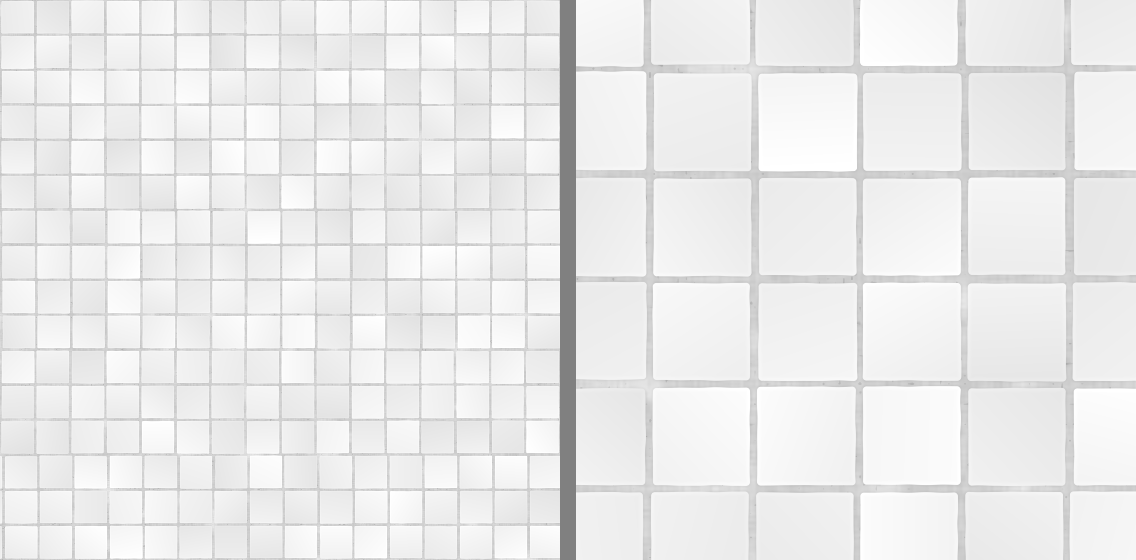
Left, the full canvas; right, a detail of the centre.
Reproduce this pattern procedurally as a WebGL 2 fragment shader.

```glsl
#version 300 es
precision highp float;

#define TILES 16.0
#define GROUT_WIDTH 0.068
#define CORNER_RADIUS 0.035
#define EDGE_WOBBLE 0.010
#define TILE_JITTER 0.009
#define TONE_DARK 0.908
#define TONE_LIGHT 0.980
#define GRADIENT_AMOUNT 0.055
#define GROUT_TONE 0.815
#define GROUT_WEAR 0.075

uniform vec2 u_resolution;
out vec4 fragColor;

float hash(vec2 p) {
    return fract(sin(dot(p, vec2(127.1, 311.7))) * 43758.5453);
}

float valueNoise(vec2 p) {
    vec2 cell = floor(p);
    vec2 f = fract(p);
    f = f * f * (3.0 - 2.0 * f);
    float low = mix(hash(cell), hash(cell + vec2(1.0, 0.0)), f.x);
    float high = mix(hash(cell + vec2(0.0, 1.0)), hash(cell + 1.0), f.x);
    return mix(low, high, f.y);
}

float roundedBox(vec2 p, vec2 halfSize, float radius) {
    vec2 d = abs(p) - halfSize + radius;
    return length(max(d, 0.0)) + min(max(d.x, d.y), 0.0) - radius;
}

// Groups of rows are laid as sheets, each shifted a little sideways
float sheetShift(float row) {
    float lowest = 1.0 - step(3.0, row);
    float middle = step(6.0, row) - step(10.0, row);
    return 0.01 + 0.09 * lowest + 0.025 * middle;
}

// Soft linear gradient with its own tone and direction per tile
float tileTone(vec2 id, vec2 p) {
    float base = mix(TONE_DARK, TONE_LIGHT, hash(id + 3.7));
    float angle = 6.2832 * hash(id + 19.3);
    vec2 direction = vec2(0.75 * cos(angle), sin(angle));
    float strength = GRADIENT_AMOUNT * mix(0.4, 1.0, hash(id + 41.9));
    return base + strength * dot(p, direction);
}

// Mottled cement with fine streaks, pale scuffs and a few dark pits
float groutTone(vec2 p) {
    float mottle = valueNoise(p * 3.0) - 0.5;
    float streaks = valueNoise(p * vec2(9.0, 34.0)) + valueNoise(p * vec2(34.0, 9.0)) - 1.0;
    float scuffs = smoothstep(0.68, 0.95, valueNoise(p * 2.3 + 57.0));
    float pits = smoothstep(0.86, 0.97, valueNoise(p * 26.0 + 11.0));
    return GROUT_TONE + GROUT_WEAR * (0.5 * mottle + 0.5 * streaks + 0.8 * scuffs - 1.2 * pits);
}

void main() {
    vec2 grid = gl_FragCoord.xy / u_resolution * TILES;
    float pixel = TILES / min(u_resolution.x, u_resolution.y);

    // Tile index and position inside the tile
    grid.y -= 0.01;
    vec2 surface = grid;
    grid.x -= sheetShift(floor(grid.y));
    vec2 id = floor(grid);
    vec2 p = fract(grid) - 0.5;

    // Slightly uneven placement, size and edges
    vec2 jitter = vec2(hash(id + 7.1), hash(id + 13.5)) - 0.5;
    vec2 sizeJitter = vec2(hash(id + 23.9), hash(id + 31.3)) - 0.5;
    vec2 halfSize = vec2(0.5 - 0.5 * GROUT_WIDTH) + sizeJitter * TILE_JITTER;
    float wobble = (valueNoise(surface * 6.0) - 0.5) * EDGE_WOBBLE;
    float d = roundedBox(p - jitter * 2.0 * TILE_JITTER, halfSize, CORNER_RADIUS) + wobble;

    // Glazed tile with a faint pale rim
    float tile = tileTone(id, p);
    tile += 0.015 * smoothstep(-0.05, -0.01, d);

    // Grout, a touch darker where it meets the tile
    float grout = groutTone(surface);
    grout -= 0.025 * (1.0 - smoothstep(0.0, 0.025, d));

    float coverage = 1.0 - smoothstep(-0.6 * pixel, 0.6 * pixel, d);
    float tone = mix(grout, tile, coverage);
    fragColor = vec4(vec3(clamp(tone, 0.0, 1.0)), 1.0);
}
```
